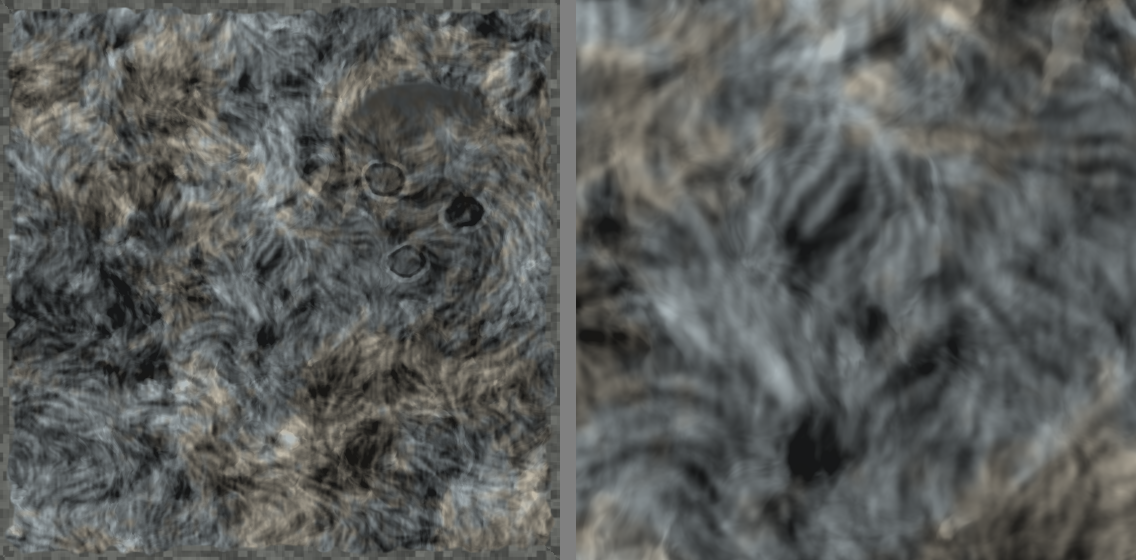
Left, the full canvas; right, a detail of the centre.
Write a Shadertoy shader that draws this texture.

```glsl
// Weathered grey rock crust: warped noise sets the broad tone and clumps,
// noise smeared along a wandering direction gives fibres, and offset noise
// gives relief. Shell-like rings, a smooth hollow and a blocky rim go on top.

float hash(vec2 p) {
    vec3 q = fract(vec3(p.xyx) * 0.1031);
    q += dot(q, q.yzx + 33.33);
    return fract((q.x + q.y) * q.z);
}

float noise(vec2 p) {
    vec2 cell = floor(p), f = fract(p);
    f = f * f * (3.0 - 2.0 * f);
    return mix(mix(hash(cell), hash(cell + vec2(1, 0)), f.x),
               mix(hash(cell + vec2(0, 1)), hash(cell + vec2(1, 1)), f.x), f.y);
}

float fbm(vec2 p) {
    float sum = 0.0, weight = 0.5;
    for (int i = 0; i < 5; i++) {
        sum += weight * noise(p);
        p = mat2(1.6, 1.2, -1.2, 1.6) * p + 7.3;
        weight *= 0.5;
    }
    return sum / 0.97;
}

// Noise averaged along a short line whose angle drifts over the canvas
float fibres(vec2 p) {
    float angle = 1.7 + 7.0 * (fbm(p * 8.0 + 40.0) - 0.5);
    vec2 along = vec2(cos(angle), sin(angle));
    float sum = 0.0;
    for (int i = -4; i <= 4; i++)
        sum += noise((p + along * float(i) * 0.0035) * 125.0);
    return sum / 9.0;
}

float segmentDistance(vec2 p, vec2 a, vec2 b) {
    vec2 d = b - a;
    return length(p - a - d * clamp(dot(p - a, d) / dot(d, d), 0.0, 1.0));
}

// Soft-edged blocks: noise whose steps are squeezed into narrow seams
float blocks(vec2 p) {
    return noise(floor(p) + smoothstep(0.3, 0.7, fract(p)));
}

// Tone of three worn rings set around a common centre
float rings(vec2 p) {
    float tone = 0.0;
    for (int i = 0; i < 3; i++) {
        float turn = 0.1 + 2.19 * float(i);
        vec2 d = p - vec2(0.745, 0.613) - 0.085 * vec2(cos(turn), sin(turn));
        float radius = 0.031 + 0.007 * hash(vec2(i, 5));
        float r = length(d * vec2(1.0, 1.12)) + 0.022 * (fbm(p * 30.0) - 0.5);
        float worn = smoothstep(0.25, 0.6, noise(p * 32.0 + float(i)));
        tone += 0.13 * worn * smoothstep(0.008, 0.002, abs(r - radius - 0.006));
        tone -= 0.12 * smoothstep(0.007, 0.001, abs(r - radius + 0.004));
        tone -= 0.03 * smoothstep(radius, radius * 0.6, r);
    }
    return tone;
}

void mainImage(out vec4 fragColor, in vec2 fragCoord) {
    vec2 p = fragCoord / iResolution.xy;
    vec2 warp = vec2(fbm(p * 7.0), fbm(p * 7.0 + 19.0)) - 0.5;
    vec2 q = p + 0.12 * warp;

    // Broad tone, clumps, fibres and fine upright streaks
    float tone = 0.35;
    tone += 0.42 * (fbm(q * 4.5 + 3.0) - 0.5);
    tone += 0.42 * (fbm(q * 15.0 + 11.0) - 0.5);
    tone += 0.48 * (fibres(p) - 0.5);
    tone += 0.10 * (noise(p * vec2(210.0, 75.0)) - 0.5);

    // Relief lit from the upper left
    vec2 bump = q * 27.0;
    tone += 0.38 * (fbm(bump) - fbm(bump + vec2(-0.3, 0.35)));

    // Dark pits and pale chips
    float pit = fbm(q * vec2(19.0, 15.0) + 60.0);
    tone -= 0.13 * smoothstep(0.60, 0.74, pit);
    float chip = fbm(q * vec2(24.0, 19.0) + 90.0);
    tone += 0.13 * smoothstep(0.63, 0.75, chip);

    // Pale diagonal ridge and shaded hollows
    float ridge = segmentDistance(q, vec2(0.30, 0.88), vec2(0.53, 0.60));
    tone += 0.13 * smoothstep(0.055, 0.0, ridge) * smoothstep(0.35, 0.6, fbm(q * 22.0));
    tone -= 0.13 * smoothstep(0.12, 0.02, length((q - vec2(0.19, 0.64)) * vec2(0.8, 1.0)));
    tone -= 0.07 * smoothstep(0.17, 0.02, length((q - vec2(0.43, 0.27)) * vec2(1.0, 0.6)));

    // Ringed basin with a smooth dark arch above it
    float basin = smoothstep(0.21, 0.10, length(q - vec2(0.74, 0.64)));
    tone = mix(tone, 0.34 + 0.8 * (tone - 0.34), basin) + rings(p);
    float arch = length((p + 0.04 * warp - vec2(0.745, 0.775)) / vec2(0.115, 0.07));
    float shade = smoothstep(1.08, 0.88, arch) * smoothstep(0.755, 0.805, p.y + 0.1 * warp.y);
    tone = mix(tone, 0.215 + 0.03 * noise(p * 60.0), 0.9 * shade);

    // Brown and blue mineral tints
    float blue = smoothstep(0.36, 0.60, fbm(q * 6.0 + 130.0) + 0.12 * basin
                            + 0.25 * (noise(p * 60.0) - 0.5));
    vec3 tint = mix(vec3(1.04, 1.0, 0.91), vec3(0.95, 1.01, 1.03), blue);
    vec3 color = clamp(tone, 0.09, 0.72) * tint;

    // Ragged rim of flat strips running out to the canvas edge
    vec2 edge = min(p, 1.0 - p);
    bool sideways = edge.x < edge.y;
    vec2 strip = sideways ? p.yx : p;
    float stripTone = 0.25 + 0.16 * blocks(strip * vec2(60.0, 90.0))
                    + 0.05 * blocks(strip * vec2(150.0, 40.0) + 8.0);
    float inset = min(edge.x, edge.y) + 0.022 * (noise(p * 45.0) - 0.5);
    float rim = smoothstep(0.022, 0.014, inset);
    color = mix(color, stripTone * vec3(1.0, 1.02, 0.98), rim);

    fragColor = vec4(color, 1.0);
}
```
